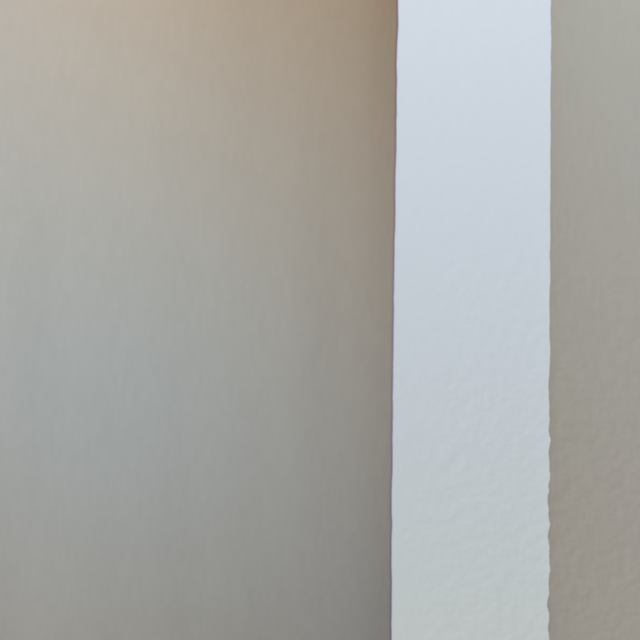
A Shadertoy shader for this texture:

```glsl
// Soft-lit plaster walls with a pale vertical pillar and a warm glow from above.

float hash(vec2 p) {
    vec3 q = fract(vec3(p.xyx) * 0.1031);
    q += dot(q, q.yzx + 33.33);
    return fract((q.x + q.y) * q.z);
}

float noise(vec2 p) {
    vec2 cell = floor(p), f = fract(p);
    f = f * f * (3.0 - 2.0 * f);
    return mix(mix(hash(cell), hash(cell + vec2(1, 0)), f.x),
               mix(hash(cell + vec2(0, 1)), hash(cell + vec2(1, 1)), f.x), f.y);
}

float fbm(vec2 p) {
    float sum = 0.0, weight = 0.5;
    for (int i = 0; i < 4; i++) {
        sum += weight * (noise(p) - 0.5);
        p = p * 2.03 + 17.0;
        weight *= 0.5;
    }
    return sum;
}

// Quadratic gradient through three colours at t = 0, 0.5 and 1
vec3 gradient(vec3 a, vec3 b, vec3 c, float t) {
    return a * (1.0 - t) * (1.0 - 2.0 * t) + b * 4.0 * t * (1.0 - t) + c * t * (2.0 * t - 1.0);
}

vec3 leftWall(vec2 p) {
    float t = p.x / 0.615;
    vec3 bottom = gradient(vec3(0.60, 0.59, 0.57), vec3(0.565, 0.56, 0.54), vec3(0.505, 0.495, 0.48), t);
    vec3 middle = gradient(vec3(0.655, 0.66, 0.645), vec3(0.635, 0.635, 0.615), vec3(0.575, 0.55, 0.515), t);
    vec3 top = gradient(vec3(0.73, 0.70, 0.66), vec3(0.70, 0.65, 0.585), vec3(0.595, 0.53, 0.455), t);
    vec3 color = gradient(bottom, middle, top, p.y);
    // Cool patch of daylight and faint upright streaks
    vec2 d = (p - vec2(0.17, 0.40)) / vec2(0.25, 0.22);
    color += vec3(-0.006, 0.004, 0.012) * exp(-dot(d, d));
    color += 0.012 * (noise(vec2(p.x * 18.0, p.y * 2.0)) - 0.5);
    // Shade gathering in the corner
    return color - 0.018 * smoothstep(0.08, 0.0, 0.615 - p.x);
}

vec3 pillar(vec2 p) {
    vec3 color = gradient(vec3(0.735, 0.76, 0.755), vec3(0.765, 0.795, 0.825), vec3(0.825, 0.855, 0.895), p.y);
    return color + 0.008 * smoothstep(0.81, 0.86, p.x) * (1.0 - p.y);
}

vec3 rightWall(vec2 p) {
    vec3 color = gradient(vec3(0.595, 0.575, 0.54), vec3(0.615, 0.605, 0.575), vec3(0.665, 0.66, 0.63), p.y);
    color += vec3(0.012, 0.012, 0.016) * smoothstep(0.86, 1.0, p.x);
    return color - 0.025 * exp(-max(p.x - 0.858, 0.0) * 90.0);
}

void mainImage(out vec4 fragColor, in vec2 fragCoord) {
    vec2 p = fragCoord / iResolution.xy;
    float soft = max(0.0018, 1.0 / iResolution.x);

    // Slightly leaning pillar edges, rougher toward the bottom right
    float leftEdge = 0.611 + 0.005 * p.y + 0.006 * p.y * p.y + 0.003 * fbm(vec2(2.0, p.y * 22.0));
    float rightEdge = 0.857 + 0.004 * p.y
                    + mix(0.008, 0.002, smoothstep(0.1, 0.7, p.y)) * fbm(vec2(9.0, p.y * 55.0));
    float enter = smoothstep(-soft, soft, p.x - leftEdge);
    float leave = smoothstep(-soft, soft, p.x - rightEdge);

    vec3 color = mix(leftWall(p), pillar(p), enter);
    color = mix(color, rightWall(p), leave);

    // Violet fringe along the left edge
    float fringe = (p.x - leftEdge + 0.001) / 0.0025;
    color -= vec3(0.05, 0.07, 0.01) * exp(-fringe * fringe);

    // Woven grain on the walls, bumpy plaster on the lower pillar
    float weave = fbm(p * vec2(150.0, 45.0));
    vec2 q = p * 85.0;
    float relief = fbm(q) - fbm(q + vec2(0.35, -0.35));
    float onPillar = enter * (1.0 - leave);
    float rough = smoothstep(0.58, 0.72, p.x) * smoothstep(0.8, 0.2, p.y);
    color += 0.018 * weave * (1.0 - 0.7 * onPillar);
    color += relief * (0.008 + 0.03 * rough);

    fragColor = vec4(clamp(color, 0.0, 1.0), 1.0);
}
```
